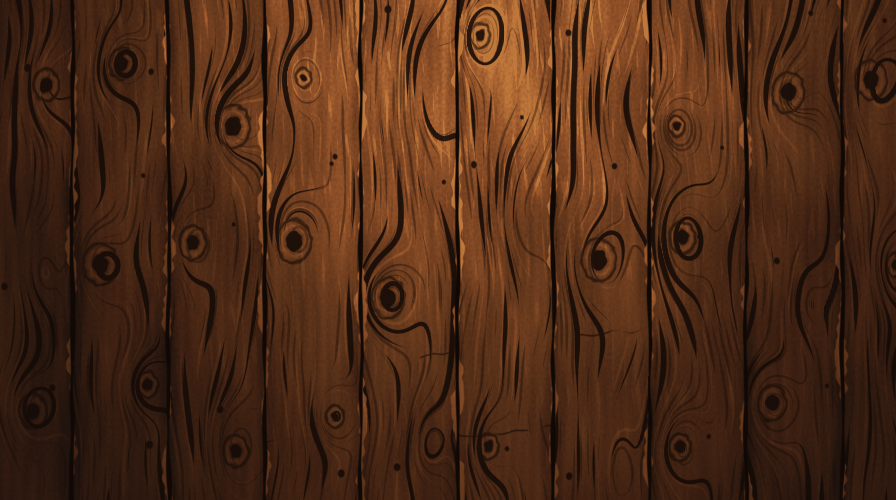
Write a WebGL 2 fragment shader that draws this texture.

```glsl
#version 300 es
precision highp float;
// Weathered wooden planks in a row, lit warmly from the top centre.
// Grain strokes are contours of a stretched noise field that bulges at knots;
// a single tone value is built up and mapped through a six-step brown ramp.

uniform vec2 u_resolution;
out vec4 fragColor;

#define PITCH 0.1074        // plank width, as a share of canvas width
#define FIRST_SEAM 0.0807   // position of the leftmost seam
#define SEAM_WIDTH 0.019    // half width, in planks
#define STROKE_WIDTH 0.030  // half width of a full stroke, in planks
#define GRAIN_LINES 6.0     // strokes across a plank
#define KNOTS 3             // knots and nail holes per plank
#define LIGHT_POS vec2(0.53, 1.03)
#define LIGHT_SIZE vec2(0.40, 0.76)

const vec3 RAMP[6] = vec3[6](
  vec3(0.13, 0.075, 0.05), vec3(0.25, 0.13, 0.07), vec3(0.36, 0.20, 0.10),
  vec3(0.47, 0.26, 0.13), vec3(0.60, 0.34, 0.17), vec3(0.75, 0.47, 0.23));
const vec3 INK = vec3(0.075, 0.04, 0.025);

vec2 hash2(vec2 p) {
  vec3 q = fract(p.xyx * vec3(0.1031, 0.1030, 0.0973));
  q += dot(q, q.yzx + 33.33);
  return fract((q.xx + q.yz) * q.zy);
}

float cornerSlope(vec2 cell, vec2 offset) {
  float a = 6.2832 * hash2(cell).x;
  return dot(vec2(cos(a), sin(a)), offset);
}

// Gradient noise, roughly -0.6 to 0.6.
float noise(vec2 p) {
  vec2 i = floor(p), f = p - i, e = vec2(1.0, 0.0);
  vec2 s = f * f * f * (f * (f * 6.0 - 15.0) + 10.0);
  float low = mix(cornerSlope(i, f), cornerSlope(i + e, f - e), s.x);
  float high = mix(cornerSlope(i + e.yx, f - e.yx), cornerSlope(i + e.xx, f - e.xx), s.x);
  return mix(low, high, s.y);
}

// Antialiased coverage of a shape from its signed distance.
float cover(float d, float px) { return smoothstep(px, -px, d); }

vec3 woodColor(float tone) {
  vec3 c = RAMP[0];
  for (int i = 1; i < 6; i++) c = mix(c, RAMP[i], clamp(tone * 5.0 - float(i - 1), 0.0, 1.0));
  return c;
}

// Contour strokes of the grain field, each tapering along its length.
float strokes(float field, float y, float seed, float width, float px) {
  float slope = max(length(vec2(dFdx(field), dFdy(field))), 1e-4);
  float d = abs(fract(field) - 0.5) / slope * px;
  float taper = smoothstep(-0.02, 0.4, noise(vec2(floor(field) * 3.71 + seed, y * 0.9 + seed)));
  return cover(d - width * taper, px * 0.8) * smoothstep(0.0, 0.2, taper);
}

void main() {
  vec2 uv = gl_FragCoord.xy / u_resolution;
  float px = 1.0 / (u_resolution.x * PITCH);
  vec2 p = gl_FragCoord.xy * px;
  p.x += 1.0 - FIRST_SEAM / PITCH;
  p.x += 0.03 * noise(p * vec2(0.7, 1.6));
  float plank = floor(p.x), seed = plank * 17.3 + 5.1;
  vec2 local = vec2(p.x - plank - 0.5, p.y);
  vec2 vary = hash2(vec2(plank + 3.0, 41.0));

  // Knots bend the grain; cores, rims and nail holes are gathered alongside.
  float field = local.x * GRAIN_LINES + 2.2 * noise(vec2(local.x * 1.3 + seed, p.y * 0.55));
  float dark = 0.0, rim = 0.0;
  for (int i = 0; i < KNOTS; i++) {
    vec2 h = hash2(vec2(plank + 11.0, float(i) * 7.0 + 2.0));
    vec2 k = hash2(vec2(plank + 29.0, float(i) * 5.0 + 13.0));
    vec2 d = local - vec2((h.x - 0.5) * 0.6, (float(i) + 0.15 + 0.7 * h.y) * 1.75);
    vec2 bulge = d * vec2(1.0, mix(0.3, 0.75, k.y)) / mix(0.17, 0.30, k.x);
    field += (2.0 + 2.0 * k.y) * exp(-dot(bulge, bulge));

    float r = length(d * vec2(1.0, 0.8) + 0.02 * noise(d * 14.0 + seed));
    float size = 0.035 + 0.05 * k.x, eye = step(0.35, k.y);
    dark = max(dark, eye * cover(r - size, px));
    dark = max(dark, eye * 0.7 * cover(abs(r - size * 2.1) - 0.014, px));
    rim = max(rim, eye * cover(abs(r - size * 1.5) - 0.014, px));

    vec2 hole = local - vec2((k.y - 0.5) * 0.75, (float(i) + k.x) * 1.75);
    dark = max(dark, cover(length(hole * vec2(1.0, 0.85)) - 0.018 - 0.02 * h.x, px));
  }
  dark = max(dark, strokes(field, p.y, seed, STROKE_WIDTH, px));
  dark = max(dark, 0.45 * strokes(field * 2.3 + 0.3, p.y * 1.6, seed + 9.0, 0.014, px));
  float glint = strokes(field + 0.22, p.y * 1.3, seed + 31.0, 0.016, px);

  // A thin crack across some planks.
  float crack = p.y - 5.2 * vary.y - 0.1 * local.x - 0.06 * noise(vec2(local.x * 5.0, seed));
  dark = max(dark, step(0.55, vary.x) * 0.8 * cover(abs(crack) - 0.008, px)
    * smoothstep(-0.1, 0.1, noise(vec2(local.x * 3.0 + seed, 0.4)) + 0.05));

  // Light pool, plank tint, smoky patches, brushed streaks and speckle.
  vec2 fall = (uv - LIGHT_POS) / LIGHT_SIZE;
  float light = exp(-dot(fall, fall));
  float tone = 0.07 + 0.76 * light + 0.10 * (vary.x - 0.5);
  tone += (0.08 + 0.30 * light) * noise(vec2(local.x * 1.7 + seed, p.y * 0.8 + 3.3));
  tone += (0.05 + 0.16 * light) * noise(vec2(local.x * 14.0 + seed, p.y * 1.1));
  tone += (0.03 + 0.10 * light) * noise(p * vec2(38.0, 26.0));
  float scratch = smoothstep(0.22, 0.42, noise(vec2(local.x * 24.0 + p.y * 1.2 + seed, p.y * 2.3)));
  tone += 0.22 * light * scratch + (0.05 + 0.20 * light) * max(glint, rim);

  // Ragged seams with chipped bright edges.
  float seam = floor(p.x + 0.5), side = p.x - seam;
  float gap = SEAM_WIDTH * (1.0 + 1.1 * noise(vec2(seam * 4.3 + 0.5, p.y * 2.1)));
  float chip = noise(vec2(seam * 5.3 + sign(side) * 1.7 + 0.4, p.y * 1.7));
  chip += 0.4 * noise(vec2(seam * 2.9 + sign(side), p.y * 9.0));
  float edge = abs(side) - gap;
  float chipped = cover(edge - 0.05 * smoothstep(0.0, 0.5, chip), px) * smoothstep(0.0, 0.12, chip);
  tone += chipped * (0.16 + 0.35 * light);
  tone -= 0.10 * smoothstep(0.14, 0.0, edge) * (1.0 - chipped);

  vec3 color = mix(woodColor(tone), INK, 0.88 * dark * (1.0 - chipped));
  color = mix(color, INK * 0.8, cover(edge, px));
  fragColor = vec4(color, 1.0);
}
```
